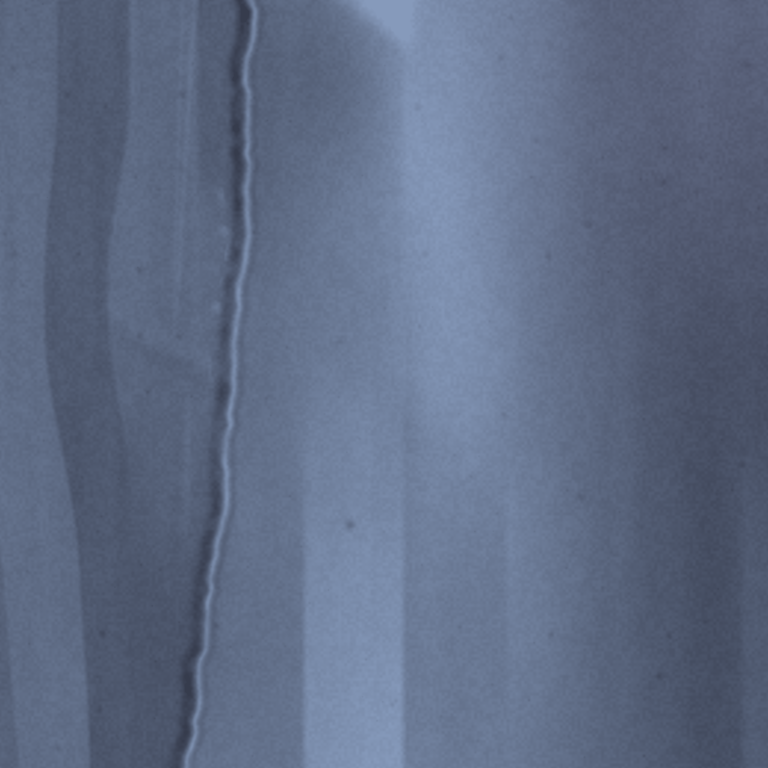
A Shadertoy shader for this texture:

```glsl
// Weathered blue-grey sheet: soft vertical sheens on the right, curved bands on
// the left, and a raised wavy seam between them. One tone value is built from
// bells, soft steps and value noise, then mapped onto a slate colour ramp.

float hash(vec2 p) {
    vec3 q = fract(p.xyx * 0.1031);
    q += dot(q, q.yzx + 33.33);
    return fract((q.x + q.y) * q.z);
}

float noise(vec2 p) {
    vec2 cell = floor(p), f = fract(p);
    f = f * f * (3.0 - 2.0 * f);
    float low = mix(hash(cell), hash(cell + vec2(1, 0)), f.x);
    float high = mix(hash(cell + vec2(0, 1)), hash(cell + vec2(1, 1)), f.x);
    return mix(low, high, f.y);
}

float fbm(vec2 p) {
    float sum = 0.0, gain = 0.5;
    for (int i = 0; i < 4; i++) {
        sum += gain * noise(p);
        p = p * 2.03 + 17.1;
        gain *= 0.5;
    }
    return sum;
}

float bell(float x, float centre, float width) {
    float d = (x - centre) / width;
    return exp(-d * d);
}

float glow(vec2 p, vec2 centre, vec2 radius) {
    vec2 d = (p - centre) / radius;
    return exp(-dot(d, d));
}

// Soft edge: 0 left of the edge, 1 right of it
float rise(float x, float edge, float soft) {
    return smoothstep(edge - soft, edge + soft, x);
}

// Seam position; t runs from the top (0) to the bottom (1)
float seamX(float t) {
    float x = 0.323 - 0.08 * pow(t, 1.8);
    x += 0.008 * bell(t, 0.03, 0.03) + 0.008 * bell(t, 0.32, 0.1) + 0.006 * bell(t, 0.66, 0.05);
    return x + 0.006 * (noise(vec2(t * 24.0, 3.0)) - 0.5) + 0.005 * (noise(vec2(t * 65.0, 8.0)) - 0.5);
}

// Broad sheens and faint creases on the right
float sheetTone(vec2 p) {
    float x = p.x, t = p.y;
    float tone = 0.51 + 0.23 * smoothstep(0.33, 0.53, x) - 0.58 * smoothstep(0.6, 0.93, x);
    // Slanted upper sheen and the pale wedge at the top
    tone += 0.23 * bell(x, 0.53 + 0.14 * t, 0.07) * (1.0 - smoothstep(0.4, 0.8, t));
    tone += 0.42 * rise(x - 1.4 * t, 0.45, 0.04) * (1.0 - rise(x, 0.53, 0.015)) * (1.0 - smoothstep(0.03, 0.13, t));
    tone += 0.08 * rise(x, 0.525, 0.006) * bell(x, 0.525, 0.06) * (1.0 - smoothstep(0.2, 0.42, t));
    // Lower pale strip with sides that sharpen downward
    float soft = mix(0.03, 0.006, smoothstep(0.4, 0.75, t));
    float strip = rise(x, 0.396, soft) * (1.0 - rise(x, 0.525, 0.006));
    tone += strip * (0.10 * smoothstep(0.38, 0.58, t) + 0.22 * smoothstep(0.58, 0.92, t));
    tone += 0.05 * strip * rise(0.483, x, 0.004) * smoothstep(0.4, 0.6, t) * (1.0 - smoothstep(0.75, 0.9, t));
    // Shaded hollows and faint lights
    tone -= 0.24 * glow(p, vec2(0.45, 0.10), vec2(0.07, 0.11));
    tone -= 0.13 * glow(p, vec2(0.36, 0.16), vec2(0.04, 0.20));
    tone -= 0.08 * bell(x, 0.50 + 0.5 * (t - 0.5), 0.04) * bell(t, 0.55, 0.08);
    tone -= 0.12 * glow(p, vec2(0.59, 0.87), vec2(0.07, 0.18));
    tone += 0.12 * rise(x, 0.66, 0.006) * glow(p, vec2(0.67, 0.76), vec2(0.08, 0.15));
    tone += 0.19 * smoothstep(0.75, 0.92, x) * (1.0 - smoothstep(0.0, 0.45, t));
    tone -= 0.08 * bell(x, 0.87 + 0.06 * t, 0.05) * smoothstep(0.3, 0.7, t);
    tone += 0.12 * rise(x, 0.967, 0.008) * smoothstep(0.5, 0.85, t);
    return tone + 0.07 * (noise(vec2(x * 32.0, t * 1.5)) - 0.5);
}

// Curved bands, scuffs and streaks on the left
float bandTone(vec2 p) {
    float x = p.x, t = p.y;
    float bend = smoothstep(0.12, 0.36, t);
    float outer = 0.075 - 0.017 * bend + 0.045 * smoothstep(0.42, 0.75, t) + 0.014 * smoothstep(0.7, 1.0, t);
    float inner = 0.169 - 0.028 * bend + 0.027 * smoothstep(0.4, 0.65, t);
    float middle = mix(0.43, 0.17, smoothstep(0.38, 0.9, t));
    float tone = mix(0.43 + 0.06 * t, 0.25 - 0.03 * t, rise(x, outer, 0.004));
    tone = mix(tone, middle, rise(x, inner, 0.005));
    tone -= 0.15 * (1.0 - rise(x, 0.08 * (t - 0.7), 0.004)) * smoothstep(0.68, 0.75, t);
    // Dark lane by the seam, pale streaks and a slanted scuff
    tone -= 0.17 * rise(x, 0.258, 0.006) * (1.0 - smoothstep(0.18, 0.32, t));
    float streak = bell(x, 0.254 - 0.06 * t, 0.004) + 0.6 * bell(x, 0.238 - 0.03 * t, 0.003);
    tone += 0.10 * streak * (1.0 - smoothstep(0.35, 0.46, t));
    float scuff = t - 0.41 - 0.56 * (x - 0.14) + 0.02 * (noise(p * 50.0) - 0.5);
    tone += 0.07 * rise(x, inner, 0.01) * (bell(scuff, -0.006, 0.012) - bell(scuff, 0.015, 0.02));
    float loopX = 0.235 + 0.25 * (t - 0.6) * (t - 0.6) + 0.01 * noise(vec2(t * 20.0, 1.0));
    tone += 0.09 * bell(x, loopX, 0.006) * bell(t, 0.6, 0.09);
    return tone + 0.08 * (noise(vec2(x * 70.0, t * 3.0)) - 0.5);
}

// Sparse dark dots, at most one per cell
float specks(vec2 p, float cells) {
    vec2 cell = floor(p * cells);
    vec2 centre = 0.25 + 0.5 * vec2(hash(cell + 4.7), hash(cell + 9.2));
    float radius = 0.05 + 0.06 * hash(cell + 2.3);
    return step(0.9, hash(cell)) * glow(fract(p * cells), centre, vec2(radius));
}

void mainImage(out vec4 fragColor, in vec2 fragCoord) {
    vec2 uv = fragCoord / iResolution.xy;
    vec2 p = vec2(uv.x, 1.0 - uv.y);
    float offset = p.x - seamX(p.y);
    float side = rise(offset, 0.0, 0.003);
    float tone = mix(bandTone(p), sheetTone(p), side);

    // Seam: rough shadow on the left, bright crest, thin shade on the right
    float rough = noise(vec2(offset * 90.0, p.y * 60.0));
    float shade = mix(0.40, 0.24, smoothstep(0.1, 0.8, p.y));
    tone -= shade * (0.55 + 0.9 * rough) * bell(offset, -0.013, 0.009);
    tone += 0.25 * smoothstep(0.45, 0.85, rough) * bell(offset, -0.029, 0.008) * bell(p.y, 0.34, 0.14);
    tone += (0.30 + 0.20 * rough) * bell(offset, 0.0, 0.0045);
    tone -= 0.14 * bell(offset, 0.010, 0.005);

    // Mottling, dots and fine grain
    tone += 0.12 * (fbm(p * vec2(9.0, 6.0)) - 0.47) + 0.09 * (fbm(p * 60.0) - 0.47);
    tone -= 0.15 * specks(p, 19.0) + 0.10 * specks(p + 0.37, 41.0);
    tone -= 0.32 * glow(p, vec2(0.456, 0.684), vec2(0.006));
    tone += 0.11 * (noise(p * 260.0) - 0.5);

    vec3 slate = mix(vec3(0.25, 0.28, 0.355), vec3(0.50, 0.575, 0.70), clamp(tone, -0.15, 1.1));
    slate += vec3(0.010, -0.004, 0.0) * glow(p, vec2(0.95, 0.1), vec2(0.3, 0.4));
    fragColor = vec4(slate, 1.0);
}
```
